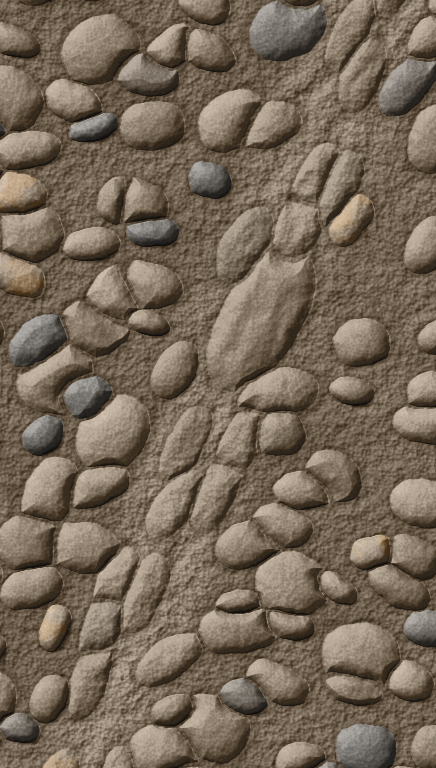
Write a Shadertoy shader that draws this texture.

```glsl
// Sunlit cobbles set in sandy mortar, crossed by a diagonal run of long sunken stones.
// Stones are cells of an elliptical cellular noise, raised into domes, then lit from
// the upper left with a short shadow march. Lengths are fractions of the canvas width.

const vec2  CELL = vec2(0.148, 0.116);          // spacing of the stones
const vec2  BIG_CENTRE = vec2(0.60, 1.03);      // the one large cobble
const vec2  BIG_RADII = vec2(0.185, 0.092);
const float BIG_ANGLE = 1.06;
const float BAND_ANGLE = 1.12;                  // lean of the sunken stones
const float JOINT = 0.07;                       // mortar gap between neighbours
const float DOME_HEIGHT = 0.034;
const float GRAIN_HEIGHT = 0.0026;
const float GRAIN_SCALE = 105.0;
const vec3  SUN = vec3(-0.51, 0.58, 0.635);
const vec3  WARM = vec3(0.058, 0.0, -0.068);    // offset from grey to sandy brown
const float MORTAR_DARK = 0.40;
const float MORTAR_PALE = 0.50;

struct Stone { float depth; float id; float sunk; };

vec2 hash2(vec2 p) {
    vec3 q = fract(p.xyx * vec3(0.1031, 0.1030, 0.0973));
    q += dot(q, q.yzx + 33.33);
    return fract((q.xx + q.yz) * q.zy);
}

// Cellular noise: distance to the nearest scattered point
float grains(vec2 p) {
    vec2 cell = floor(p), f = fract(p);
    float nearest = 2.0;
    for (int y = -1; y <= 1; y++)
    for (int x = -1; x <= 1; x++) {
        vec2 o = vec2(x, y);
        vec2 r = o + hash2(cell + o + 57.0) - f;
        nearest = min(nearest, dot(r, r));
    }
    return sqrt(nearest);
}

// Layered sines, roughly -1 to 1
float waves(vec2 p) {
    float sum = 0.0, amp = 0.5;
    for (int i = 0; i < 4; i++) {
        sum += amp * sin(p.x + 1.7 * sin(p.y * 0.8)) * cos(p.y + 1.3 * sin(p.x * 0.7));
        p = mat2(1.5, 1.1, -1.1, 1.5) * p + 2.3;
        amp *= 0.6;
    }
    return sum;
}

// Diagonal strip of sunken stones, widening to the top right
float bandMask(vec2 p) {
    float offAxis = abs(p.x - 0.20 - 0.37 * p.y);
    return 1.0 - smoothstep(0.06, 0.14 + 0.04 * p.y, offAxis);
}

// Squarish ellipse: 0 at the centre, 1 on the rim
float ovalDistance(vec2 p, vec2 radii, float angle) {
    float c = cos(angle), s = sin(angle);
    vec2 q = vec2(c * p.x + s * p.y, c * p.y - s * p.x) / radii;
    q *= q;
    return sqrt(sqrt(q.x * q.x + q.y * q.y + 1.5 * q.x * q.y));
}

Stone findStone(vec2 p) {
    p += 0.007 * vec2(waves(p * 21.0), waves(p * 21.0 + 9.0));
    vec2 home = floor(p / CELL);
    float first = ovalDistance(p - BIG_CENTRE, BIG_RADII, BIG_ANGLE), second = 9.0;
    float id = 0.37, sunk = 0.0;
    for (int y = -2; y <= 2; y++)
    for (int x = -2; x <= 2; x++) {
        vec2 cell = home + vec2(x, y);
        vec2 rnd = hash2(cell + 11.0), shape = hash2(cell + 83.0);
        vec2 centre = (cell + 0.5 + 0.75 * (rnd - 0.5)) * CELL;
        float band = bandMask(centre);
        if (ovalDistance(centre - BIG_CENTRE, BIG_RADII, BIG_ANGLE) < 1.25) continue;
        if (fract(rnd.x * 17.0 + rnd.y * 5.0) < mix(0.04, 0.2, band)) continue;
        float longRadius = mix(mix(0.052, 0.094, shape.x), 0.105, band * 0.75);
        float ratio = mix(mix(0.52, 0.88, shape.y), 0.40, band * 0.8);
        float right = smoothstep(-0.05, 0.05, centre.x - 0.20 - 0.37 * centre.y);
        float lean = mix(0.35, mix(-0.2, 0.9, smoothstep(0.9, 1.2, centre.y)), right);
        lean += (rnd.x - 0.5) * mix(1.9, 0.9, right);
        float angle = mix(lean, BAND_ANGLE + 0.4 * (rnd.y - 0.5), band);
        float e = ovalDistance(p - centre, longRadius * vec2(1.0, ratio), angle);
        if (e < first) {
            second = first; first = e;
            id = fract(shape.x * 7.0 + rnd.y * 3.0); sunk = band;
        } else second = min(second, e);
    }
    return Stone(min(1.0 - first, 0.7 * (second - first) - JOINT), id, sunk);
}

float domeHeight(Stone s) {
    return DOME_HEIGHT * mix(1.0, 0.55, s.sunk) * (1.0 - exp(-3.6 * max(s.depth, 0.0)));
}

float surface(vec2 p, Stone s) {
    float onStone = smoothstep(-0.04, 0.08, s.depth);
    float band = bandMask(p);
    float rough = mix(1.0, mix(0.33, 0.6, s.sunk), onStone);
    float across = dot(p, vec2(sin(BAND_ANGLE), -cos(BAND_ANGLE)));
    float ridges = sin(across * 75.0 + 3.0 * waves(p * 13.0));
    return domeHeight(s) + rough * GRAIN_HEIGHT * (grains(p * GRAIN_SCALE) + 1.6 * grains(p * 43.0))
        + 0.0022 * band * ridges + 0.004 * rough * waves(p * 33.0);
}

void mainImage(out vec4 fragColor, in vec2 fragCoord) {
    vec2 p = fragCoord / iResolution.x;
    vec2 eps = vec2(0.003, 0.0);
    Stone s = findStone(p);

    // Slope and sunlight
    float h = surface(p, s);
    float hx = surface(p + eps.xy, findStone(p + eps.xy));
    float hy = surface(p + eps.yx, findStone(p + eps.yx));
    vec3 normal = normalize(vec3(h - hx, h - hy, eps.x));
    float sun = max(dot(normal, SUN), 0.0);

    // Short shadow cast by the domes towards the lower right
    float blocked = 0.0, base = domeHeight(s);
    for (int i = 1; i <= 3; i++) {
        float reach = 0.011 * float(i);
        float ray = base + reach * SUN.z / length(SUN.xy);
        blocked = max(blocked, domeHeight(findStone(p + normalize(SUN.xy) * reach)) - ray);
    }
    float shade = 1.0 - 0.5 * smoothstep(0.0, 0.012, blocked);

    // Stone and mortar tones
    float onStone = smoothstep(-0.04, 0.05, s.depth);
    float band = bandMask(p);
    float blotch = waves(p * 27.0 + s.id * 40.0);
    float stoneTone = mix(mix(0.43, 0.60, s.id), 0.52, s.sunk * 0.6) + 0.04 * blotch;
    float mortarTone = mix(MORTAR_DARK, MORTAR_PALE, band) + 0.04 * waves(p * 9.0);
    mortarTone *= mix(0.78, 1.0, smoothstep(0.0, 0.3, -s.depth));
    float tone = mix(mortarTone, stoneTone, onStone);
    tone *= 0.88 + 0.24 * grains(p * 150.0);
    tone *= (0.32 + 0.68 * sun / SUN.z) * shade;
    tone += 0.10 * onStone * (1.0 - s.sunk) * pow(sun, 14.0);
    tone = min(tone, 0.58 + 0.4 * (tone - 0.58) + 0.03);

    // Mostly sandy, with some grey and a few ochre stones
    float grey = onStone * (1.0 - smoothstep(0.10, 0.22, s.id)) * (1.0 - s.sunk);
    float ochre = onStone * smoothstep(0.90, 0.95, s.id) * smoothstep(-0.1, 0.5, blotch);
    vec3 tint = WARM * (1.0 - 0.75 * grey + 0.7 * ochre) * smoothstep(0.0, 0.25, tone);
    fragColor = vec4(clamp(vec3(tone) + tint, 0.0, 1.0), 1.0);
}
```
